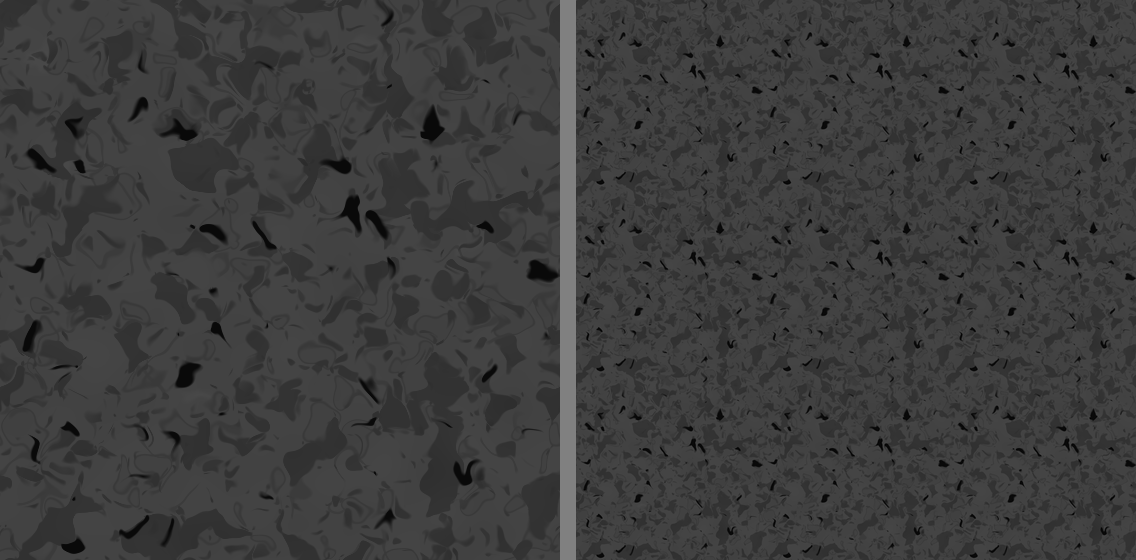
Left, the tile; right, the same tile 3 across and 3 down.
Give the GLSL for this texture, as a three.js fragment shader.

```glsl
// Seamless dark grey mineral surface with soft patches, faint outlined grains and black pits.
varying vec2 vUv;

// Three random values per cell, without sine.
vec3 hash3(vec2 cell, float seed) {
  vec3 q = fract(vec3(cell.xyx + seed * 7.31) * vec3(0.1031, 0.1030, 0.0973));
  q += dot(q, q.yxz + 33.33);
  return fract((q.xxy + q.yzz) * q.zyx);
}

float cornerSlope(vec2 cell, vec2 local, vec2 corner, float repeats, float seed) {
  vec2 slope = hash3(mod(cell + corner, repeats), seed).xy * 2.0 - 1.0;
  return dot(slope, local - corner);
}

// Gradient noise that wraps after a whole number of cells.
float noise(vec2 p, float repeats, float seed) {
  vec2 cell = floor(p * repeats);
  vec2 f = fract(p * repeats);
  vec2 u = f * f * f * (f * (f * 6.0 - 15.0) + 10.0);
  float low = mix(cornerSlope(cell, f, vec2(0.0, 0.0), repeats, seed),
                  cornerSlope(cell, f, vec2(1.0, 0.0), repeats, seed), u.x);
  float high = mix(cornerSlope(cell, f, vec2(0.0, 1.0), repeats, seed),
                   cornerSlope(cell, f, vec2(1.0, 1.0), repeats, seed), u.x);
  return 1.4 * mix(low, high, u.y);
}

vec2 warp(vec2 p, float repeats, float amount, float seed) {
  return p + amount * vec2(noise(p, repeats, seed), noise(p, repeats, seed + 1.0));
}

// Distance to the nearest of many randomly turned ellipses, one at most per cell.
float grains(vec2 p, float repeats, float share, float smallest, float largest, float seed) {
  vec2 cell = floor(p * repeats);
  float nearest = 1.0;
  for (int y = -1; y <= 1; y++) {
    for (int x = -1; x <= 1; x++) {
      vec2 neighbour = cell + vec2(float(x), float(y));
      vec2 id = mod(neighbour, repeats);
      vec3 place = hash3(id, seed);
      vec3 shape = hash3(id, seed + 5.0);
      if (place.z > share) continue;
      vec2 q = p - (neighbour + 0.15 + 0.7 * place.xy) / repeats;
      float angle = 6.2832 * shape.x;
      float c = cos(angle);
      float s = sin(angle);
      q = vec2(c * q.x + s * q.y, c * q.y - s * q.x);
      float radius = mix(smallest, largest, shape.y * shape.y);
      vec2 radii = radius * vec2(1.0, mix(0.42, 0.95, shape.z));
      nearest = min(nearest, (length(q / radii) - 1.0) * radii.y);
    }
  }
  return nearest;
}

// Soft coverage of a shape from its signed distance.
float cover(float distance, float softness) {
  return 1.0 - smoothstep(-softness, softness, distance);
}

void main() {
  vec2 bent = warp(vUv, 20.0, 0.03, 11.0);
  vec2 ragged = warp(bent, 46.0, 0.012, 15.0);
  float cloud = noise(vUv, 9.0, 21.0);
  float grey = 0.262 + 0.012 * cloud;

  // Faint pale flecks
  float fleck = grains(ragged, 5.0, 0.35, 0.015, 0.035, 25.0);
  grey = mix(grey, 0.29, 0.7 * cover(fleck, 0.009));

  // Outlined grains and winding threads
  float ring = grains(bent, 15.0, 0.5, 0.012, 0.04, 31.0);
  grey = mix(grey, 0.248, 0.6 * cover(ring, 0.003));
  grey = mix(grey, 0.218, 0.9 * cover(abs(ring) - 0.0017, 0.0018));
  float thread = abs(noise(bent, 13.0, 36.0));
  float threadArea = smoothstep(0.05, 0.15, noise(vUv, 8.0, 39.0));
  grey = mix(grey, 0.222, 0.8 * threadArea * (1.0 - smoothstep(0.02, 0.07, thread)));

  // Broad ragged patches and larger single grains
  float patchField = noise(bent, 12.0, 43.0) + 0.4 * noise(bent, 31.0, 46.0);
  float patches = smoothstep(0.23, 0.30, patchField);
  float lumps = cover(grains(ragged, 17.0, 0.4, 0.009, 0.032, 51.0), 0.0028);
  grey = mix(grey, 0.196 + 0.02 * cloud, max(patches, lumps));

  // Small scattered spots
  float spots = cover(grains(ragged, 40.0, 0.42, 0.0045, 0.012, 57.0), 0.0022);
  float spotTone = 0.203 + 0.04 * noise(vUv, 23.0, 61.0);
  grey = mix(grey, min(grey, spotTone), spots);

  // Black pits, some fading out on one side
  vec2 torn = warp(bent, 34.0, 0.022, 65.0);
  float pits = grains(torn, 11.0, 0.45, 0.005, 0.028, 71.0);
  float blur = mix(0.0025, 0.008, smoothstep(0.0, 0.35, noise(vUv, 18.0, 75.0)));
  grey = mix(grey, 0.035, cover(pits, blur));

  gl_FragColor = vec4(vec3(grey), 1.0);
}
```
